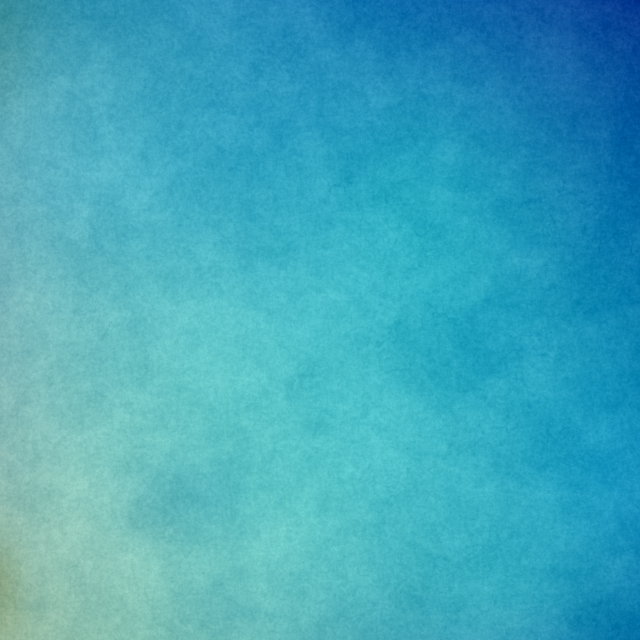
This background is drawn by a Shadertoy shader. Its source:

```glsl
float hash(vec2 cell) {
    vec3 p = fract(cell.xyx * 0.1031);
    p += dot(p, p.yzx + 33.33);
    return fract((p.x + p.y) * p.z);
}

float valueNoise(vec2 p) {
    vec2 cell = floor(p);
    vec2 f = fract(p);
    f = f * f * (3.0 - 2.0 * f);
    float low = mix(hash(cell), hash(cell + vec2(1.0, 0.0)), f.x);
    float high = mix(hash(cell + vec2(0.0, 1.0)), hash(cell + vec2(1.0)), f.x);
    return mix(low, high, f.y);
}

// Layered noise centred on zero; gain sets how rough it is
float fbm(vec2 p, int octaves, float gain) {
    float sum = 0.0;
    float amplitude = 0.5;
    mat2 turn = mat2(0.8, 0.6, -0.6, 0.8);
    for (int i = 0; i < octaves; i++) {
        p = turn * p * 2.03 + 17.3;
        sum += amplitude * (valueNoise(p) - 0.5);
        amplitude *= gain;
    }
    return sum;
}

// Thin wandering lines along the zero level of a noise field
float creases(vec2 p, float width) {
    return 1.0 - smoothstep(0.0, width, abs(fbm(p, 4, 0.6)));
}

// Quadratic curve through three colours at t = 0, 0.5 and 1
vec3 curve(vec3 start, vec3 middle, vec3 end, float t) {
    return start * (1.0 - t) * (1.0 - 2.0 * t)
         + middle * 4.0 * t * (1.0 - t)
         + end * t * (2.0 * t - 1.0);
}

float glow(vec2 p, vec2 center, vec2 radius) {
    vec2 d = (p - center) / radius;
    return exp(-dot(d, d));
}

vec3 baseWash(vec2 p) {
    vec3 bottom = curve(vec3(0.57, 0.71, 0.62), vec3(0.35, 0.71, 0.73), vec3(0.04, 0.46, 0.66), p.x);
    vec3 middle = curve(vec3(0.48, 0.72, 0.73), vec3(0.27, 0.73, 0.78), vec3(0.06, 0.52, 0.69), p.x);
    vec3 top = curve(vec3(0.24, 0.59, 0.67), vec3(0.09, 0.49, 0.70), vec3(0.0, 0.20, 0.55), p.x);
    return curve(bottom, middle, top, p.y);
}

// Pale pools that lift the wash
vec3 lightPools(vec2 p) {
    vec3 aqua = vec3(0.07, 0.05, 0.03);
    vec3 teal = vec3(0.02, 0.06, 0.02);
    vec3 sky = vec3(0.03, 0.04, 0.05);
    vec3 sand = vec3(0.06, 0.03, 0.02);
    return aqua * glow(p, vec2(0.46, 0.17), vec2(0.13, 0.09))
         + aqua * 0.5 * glow(p, vec2(0.36, 0.42), vec2(0.14, 0.11))
         + teal * glow(p, vec2(0.68, 0.70), vec2(0.15, 0.18))
         + teal * 0.6 * glow(p, vec2(0.80, 0.08), vec2(0.15, 0.12))
         + sky * 0.8 * glow(p, vec2(0.12, 0.73), vec2(0.20, 0.12))
         + sky * glow(p, vec2(0.96, 0.27), vec2(0.13, 0.15))
         + sand * glow(p, vec2(0.19, 0.12), vec2(0.13, 0.09));
}

// Darker stains that sink into the wash
vec3 darkPools(vec2 p) {
    vec3 blue = vec3(0.07, 0.05, 0.02);
    vec3 olive = vec3(0.02, 0.06, 0.12);
    return blue * 0.8 * glow(p, vec2(0.40, 0.74), vec2(0.16, 0.13))
         + blue * 1.3 * glow(p, vec2(0.30, 0.21), vec2(0.10, 0.06))
         + blue * 0.7 * glow(p, vec2(0.77, 0.47), vec2(0.10, 0.08))
         + blue * 0.7 * glow(p, vec2(0.98, 0.72), vec2(0.10, 0.18))
         + blue * 0.7 * glow(p, vec2(0.33, 0.05), vec2(0.07, 0.06))
         + olive * 0.5 * glow(p, vec2(0.0, 0.95), vec2(0.06, 0.12))
         + olive * glow(p, vec2(0.0, 0.09), vec2(0.04, 0.07));
}

void mainImage(out vec4 fragColor, in vec2 fragCoord) {
    vec2 uv = fragCoord / iResolution.xy;

    // Gently uneven colour wash
    vec2 drift = vec2(fbm(uv * 3.0, 4, 0.55), fbm(uv * 3.0 + 41.0, 4, 0.55));
    vec2 p = uv + 0.08 * drift;
    vec3 color = baseWash(uv) + lightPools(p) - darkPools(p);

    // Cloudy mottling and ragged worn patches
    float clouds = fbm(uv * vec2(3.5, 4.5) + 8.0, 6, 0.62);
    float patches = fbm(uv * 14.0 + 2.0 * drift, 5, 0.7);
    color += vec3(0.12, 0.085, 0.055) * clouds;
    color += vec3(0.08, 0.06, 0.045) * patches;

    // Sparse creases, broken up by a worn mask
    float worn = smoothstep(-0.05, 0.25, fbm(uv * 5.0 + 90.0, 3, 0.6));
    color -= vec3(0.035, 0.03, 0.02) * worn * creases(uv * 9.0 + 30.0, 0.035);

    // Short fibres and fine paper grain
    float fibres = fbm(uv * vec2(45.0, 100.0), 2, 0.6) + fbm(uv * vec2(100.0, 45.0) + 70.0, 2, 0.6);
    float grain = fbm(uv * 125.0, 2, 0.9);
    color += vec3(0.04, 0.035, 0.03) * fibres + vec3(0.085, 0.075, 0.07) * grain;

    fragColor = vec4(clamp(color, 0.0, 1.0), 1.0);
}
```
